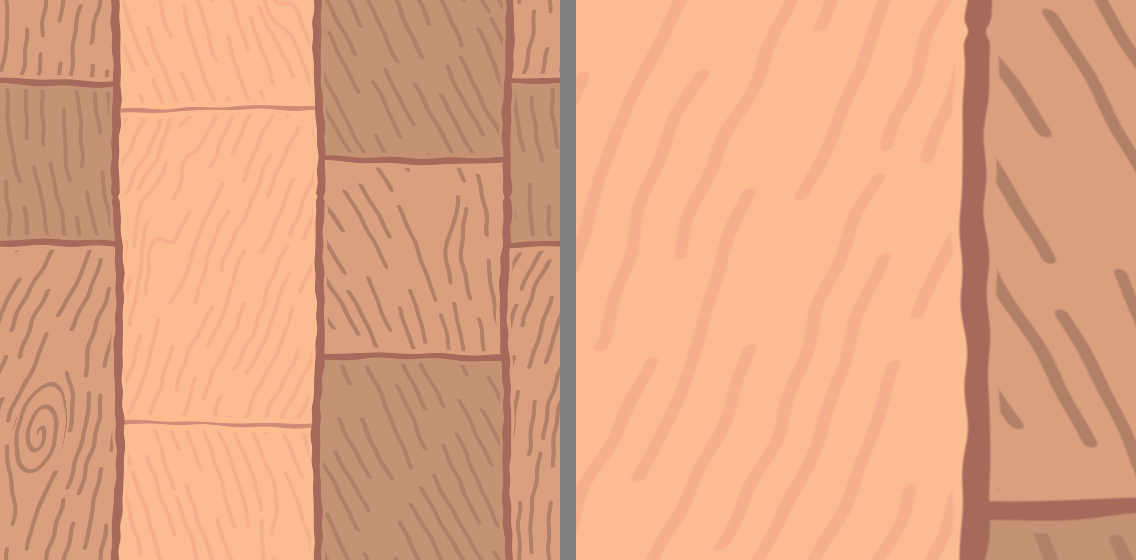
Left, the full canvas; right, a detail of the centre.
This texture is drawn by a three.js fragment shader. Its source:

```glsl
// Seamless hand-drawn parquet: three plank columns, each holding two boards per tile.
// Grain strokes are broken contour lines of a bent field, with one swirling knot;
// layered sines wobble the seams and the strokes.
varying vec2 vUv;

const float TAU = 6.2831853;
const vec3 PINK_WOOD = vec3(0.855, 0.622, 0.495);
const vec3 BROWN_WOOD = vec3(0.773, 0.576, 0.450);
const vec3 LIGHT_WOOD = vec3(0.984, 0.738, 0.573);
const vec3 DARK_GRAIN = vec3(0.695, 0.500, 0.405);
const vec3 LIGHT_GRAIN = vec3(0.968, 0.682, 0.552);
const vec3 DARK_SEAM = vec3(0.652, 0.416, 0.360);
const vec3 LIGHT_SEAM = vec3(0.820, 0.540, 0.460);
const vec2 KNOT_CENTER = vec2(0.165, 0.375);
const float KNOT_RADIUS = 0.046;

struct Board { vec2 pos; vec2 size; float id; };

float hash(vec2 p) {
  return fract(sin(dot(p, vec2(127.1, 311.7))) * 43758.5453);
}

float ink(float d) {
  return 1.0 - smoothstep(-0.001, 0.001, d);
}

// Hand-drawn drift, periodic over the tile
vec2 wobble(vec2 p) {
  float dx = 0.0035 * sin(TAU * (p.y + 2.0 * p.x)) + 0.0025 * sin(TAU * (3.0 * p.y + p.x))
           + 0.0007 * sin(TAU * 19.0 * p.y);
  float dy = 0.003 * sin(TAU * (2.0 * p.x + p.y)) + 0.0012 * sin(TAU * (9.0 * p.x + 2.0 * p.y));
  return p + vec2(dx, dy);
}

// Splits a column at two heights; the outer board wraps around the tile
Board makeBoard(float x, float y, float width, float low, float high, float id) {
  bool inner = y > low && y < high;
  float base = inner ? low : high;
  float tall = inner ? high - low : 1.0 - high + low;
  return Board(vec2(x, fract(y - base)), vec2(width, tall), inner ? id : id + 1.0);
}

Board findBoard(vec2 p) {
  float x = fract(p.x - 0.905);
  float y = fract(p.y);
  if (x < 0.305) return makeBoard(x, y, 0.305, 0.564, 0.853, 0.0);
  if (x < 0.664) return makeBoard(x - 0.305, y, 0.359, 0.243, 0.805, 2.0);
  return makeBoard(x - 0.664, y, 0.336, 0.362, 0.715, 4.0);
}

// Position in the sheared, squashed space where the knot is round
vec2 knotSpace(vec2 q) {
  q -= KNOT_CENTER;
  float bend = max(q.y, 0.0);
  return vec2(q.x - 0.15 * q.y - 0.5 * bend * bend, 0.5 * q.y);
}

// Local bulge that turns straight grain into nested loops
float loopBump(vec2 q, vec2 center, vec2 radius, float height) {
  vec2 d = (q - center) / radius;
  return height * exp(-dot(d, d));
}

// Scalar field whose contours are the grain lines
float grainField(vec2 q, float id) {
  q.x += 0.003 * sin(28.0 * q.y + 19.0 * q.x + id) + 0.0009 * sin(95.0 * q.y + 60.0 * q.x);
  if (id < 0.5) return q.x + 0.12 * q.y;
  if (id < 1.5) {
    vec2 e = knotSpace(q);
    return e.x * (1.0 - KNOT_RADIUS * KNOT_RADIUS / max(dot(e, e), 0.0005));
  }
  if (id < 2.5) return q.x - 0.4 * q.y + loopBump(q, vec2(0.06, 0.31), vec2(0.035, 0.11), 0.05)
                     + loopBump(q, vec2(0.11, 0.50), vec2(0.03, 0.07), 0.03);
  if (id < 3.5) return q.x + 0.33 * q.y + loopBump(q, vec2(0.28, 0.21), vec2(0.03, 0.07), 0.04);
  if (id < 4.5) return q.x + mix(0.5, 0.08, q.x / 0.336) * q.y
                     - loopBump(q, vec2(0.235, 0.29), vec2(0.03, 0.07), 0.04);
  return q.x + 0.5 * q.y;
}

// Distance to round-ended dashes running along the contours
float strokes(vec2 q, float id, float spacing, float len) {
  float f = grainField(q, id);
  float e = 0.001;
  vec2 slope = vec2(grainField(q + vec2(e, 0.0), id), grainField(q + vec2(0.0, e), id)) - f;
  float lane = floor(f / spacing);
  float t = q.y / len + hash(vec2(lane, id));
  float pick = hash(vec2(lane + 17.0 * id, floor(t)));
  float across = (fract(f / spacing) - 0.5 + 0.3 * (pick - 0.5)) * spacing;
  float reach = len * mix(0.24, 0.48, hash(vec2(floor(t), lane + 9.0 * id)));
  float over = max(abs(fract(t) - 0.5) * len - reach, 0.0);
  return length(vec2(across / max(length(slope) / e, 0.25), over)) - 0.0037;
}

// Distance to the spiral filling the knot
float spiral(vec2 e, float turns) {
  float r = max(length(e), 0.0005);
  float s = turns * r / KNOT_RADIUS + atan(e.y, e.x) / TAU;
  float stretch = length(e * vec2(1.0, 0.5)) / r;
  return abs(fract(s) - 0.5) * KNOT_RADIUS / (turns * stretch) - 0.0037;
}

void main() {
  Board b = findBoard(wobble(vUv));
  bool light = b.id > 1.5 && b.id < 3.5;
  bool pink = b.id > 0.5 && b.id < 4.5;
  vec3 color = light ? LIGHT_WOOD : (pink ? PINK_WOOD : BROWN_WOOD);

  // Grain, kept clear of the board edges
  vec2 edge = min(b.pos, b.size - b.pos);
  float grain = strokes(b.pos, b.id, b.id > 4.5 ? 0.037 : 0.031, light ? 0.24 : 0.19);
  vec2 e = knotSpace(b.pos);
  if (b.id > 0.5 && b.id < 1.5 && length(e) < KNOT_RADIUS) grain = spiral(e, 2.4);
  grain = max(grain, 0.013 - min(edge.x, edge.y));
  color = mix(color, light ? LIGHT_GRAIN : DARK_GRAIN, ink(grain));

  // Seams with uneven width and one worn notch
  float wear = 0.0007 * sin(TAU * (7.0 * vUv.y + 3.0 * vUv.x)) + 0.0005 * sin(TAU * (23.0 * vUv.y + 11.0 * vUv.x));
  float notch = 0.003 * exp(-pow((vUv.y - 0.648) / 0.005, 2.0));
  color = mix(color, light ? LIGHT_SEAM : DARK_SEAM, ink(edge.y - (light ? 0.0032 : 0.0052) - wear));
  color = mix(color, DARK_SEAM, ink(edge.x - 0.0072 - wear + notch));
  gl_FragColor = vec4(color, 1.0);
}
```
